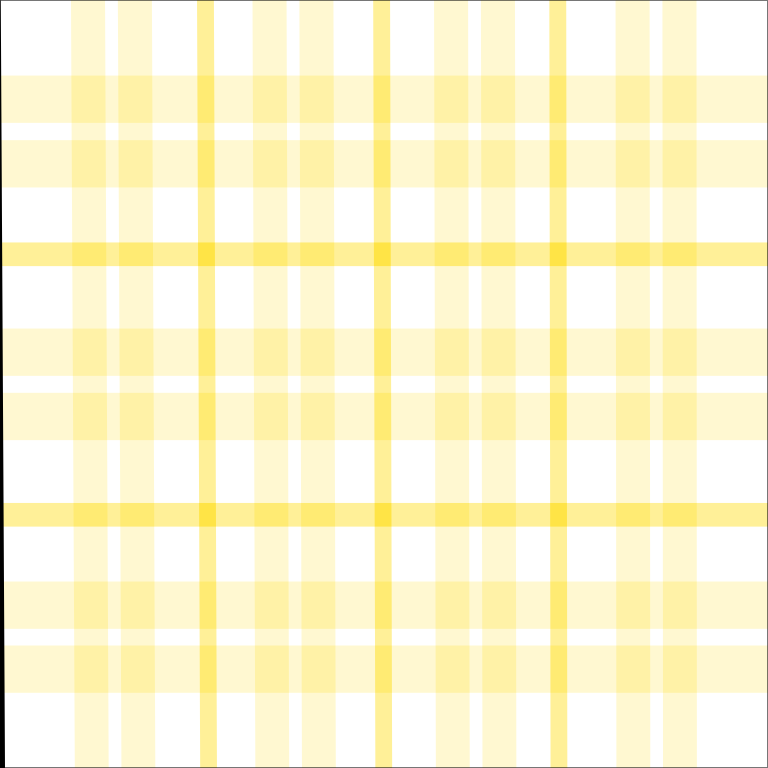
Give the GLSL for this pattern, as a three.js fragment shader.

```glsl
varying vec2 vUv;

// Antialiased coverage of a stripe at the given centre
float stripe(float x, float centre, float halfWidth) {
  return clamp((halfWidth - abs(x - centre)) / fwidth(x) + 0.5, 0.0, 1.0);
}

// Evenly spaced stripes, limited to a fixed count
float stripes(float x, float first, float period, int count, float halfWidth) {
  float sum = 0.0;
  for (int i = 0; i < 4; i++) {
    if (i < count) sum += stripe(x, first + float(i) * period, halfWidth);
  }
  return sum;
}

void main() {
  // The cloth leans slightly, pinned at its right edge
  float lean = 0.001 + 0.0055 * (1.0 - vUv.y);
  float across = (vUv.x - lean) / (1.0 - lean);
  float down = 1.0 - vUv.y;

  // Dye strength of the paired pale bands and the single strong lines
  float warp = 0.18 * (stripes(across, 0.1137, 0.2366, 4, 0.0222)
                     + stripes(across, 0.1748, 0.2366, 4, 0.0222))
             + 0.404 * stripes(across, 0.2668, 0.2296, 3, 0.0110);
  float weft = 0.18 * (stripes(down, 0.1292, 0.3294, 3, 0.0308)
                     + stripes(down, 0.2133, 0.3290, 3, 0.0308))
             + 0.404 * stripes(down, 0.3311, 0.3392, 2, 0.0154);

  // Crossings deepen the yellow
  float dye = warp + weft - 0.5 * warp * weft;
  vec3 colour = 1.0 - dye * vec3(0.0, 0.145, 1.0);

  // Black wedge on the left and a hairline on the other sides
  float outside = clamp(0.5 - across / fwidth(across), 0.0, 1.0);
  vec2 edge = vec2(1.0 - vUv.x, min(vUv.y, down));
  vec2 hairline = clamp((0.001 - edge) / fwidth(vUv) + 0.5, 0.0, 1.0);
  float frame = max(outside, 0.7 * max(hairline.x, hairline.y));

  gl_FragColor = vec4(mix(colour, vec3(0.0), frame), 1.0);
}
```
